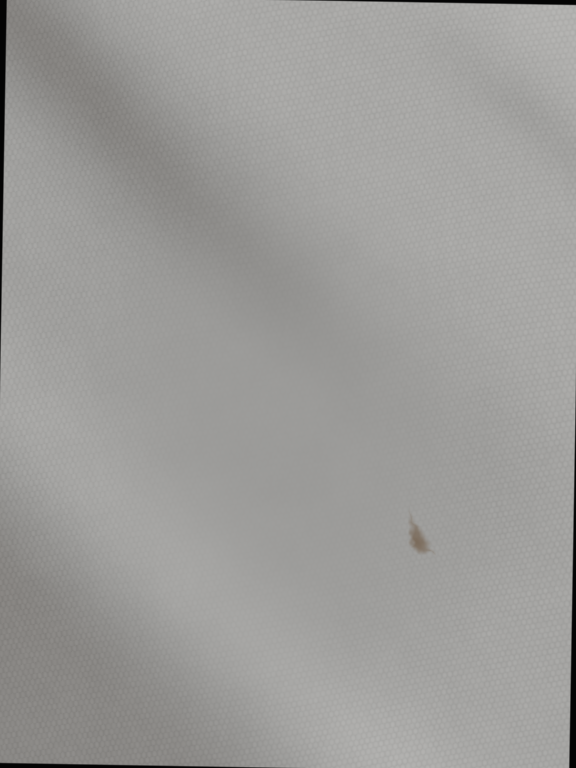
Give the GLSL for this texture, as a Shadertoy shader.

```glsl
// Pale grey woven satin with soft diagonal folds, a small brown stain and thin black borders.
#define THREADS 138.0
#define WEAVE_CONTRAST 0.030
#define GRAIN 0.010
#define TILT 0.0175
#define CLOTH vec3(0.622, 0.620, 0.612)
#define SHADE_TINT vec3(0.95, 1.03, 1.07)
#define STAIN_COLOR vec3(0.44, 0.36, 0.28)
#define BORDER_COLOR vec3(0.015)
#define STAIN_POS vec2(0.535, 0.307)

float hash(vec2 p) {
    return fract(sin(dot(p, vec2(127.1, 311.7))) * 43758.5453);
}

float noise(vec2 p) {
    vec2 i = floor(p), f = fract(p);
    f = f * f * (3.0 - 2.0 * f);
    return mix(mix(hash(i), hash(i + vec2(1, 0)), f.x),
               mix(hash(i + vec2(0, 1)), hash(i + vec2(1, 1)), f.x), f.y);
}

float bell(float x, float center, float width) {
    float d = (x - center) / width;
    return exp(-d * d);
}

// Brightness offset in x, warm shadow amount in y
vec2 folds(vec2 p) {
    float wobble = 0.035 * (noise(p * 4.0) - 0.5);
    float across = dot(p, vec2(0.69, 0.72)) + wobble;
    float along = dot(p, vec2(0.72, -0.69));
    float valley = bell(across, 0.71, 0.075) * (1.0 - smoothstep(-0.58, 0.12, along));
    float corner = 1.0 - smoothstep(0.15, 0.32, across);
    corner *= 0.75 + 0.25 * smoothstep(0.0, 0.35, p.y);
    float crease = bell(across, 1.08, 0.035) * smoothstep(-0.35, -0.10, along);

    float light = -0.012;
    light += 0.050 * smoothstep(0.70, 0.92, across);
    light += 0.030 * smoothstep(1.08, 1.20, across);
    light += 0.040 * bell(across, 0.35, 0.075);
    light += 0.035 * smoothstep(0.10, 0.42, along) * (1.0 - smoothstep(0.70, 0.92, across));
    light += 0.020 * bell(across, 0.53, 0.10) * (1.0 - smoothstep(0.0, 0.25, p.x));
    light -= 0.095 * valley + 0.100 * corner + 0.035 * crease;
    return vec2(light, 0.8 * valley + corner);
}

// Staggered rows of short stitches, centred on zero
float weave(vec2 p) {
    vec2 bend = vec2(noise(p * 3.0), noise(p * 3.0 + 17.0)) - 0.5;
    vec2 q = p + 0.025 * bend;
    q = vec2(q.x + 0.10 * q.y, q.y - 0.16 * q.x) * THREADS;
    q.x += 0.5 * mod(floor(q.y), 2.0);
    vec2 cell = floor(q), f = fract(q) - 0.5;
    float stitch = 1.0 - smoothstep(0.12, 0.58, length(f * vec2(1.05, 0.85)));
    float thread = 0.5 + 0.5 * cos(6.2832 * f.x);
    float streaks = 1.0 - smoothstep(0.05, 0.40, p.x);
    float strength = 0.7 + 0.6 * hash(cell);
    return (mix(stitch, thread, 0.4 * streaks) - 0.45) * strength;
}

// Soft three-sided spot with a ragged rim
float stain(vec2 p) {
    vec2 d = p - STAIN_POS;
    d += 0.006 * (vec2(noise(p * 150.0), noise(p * 150.0 + 9.0)) - 0.5);
    float left = -d.x;
    float slope = dot(d, vec2(0.87, 0.50)) - 0.012;
    float foot = -0.024 - d.y - 0.2 * d.x + 0.25 * abs(d.x - 0.012);
    float edge = max(max(left, slope), foot);
    float density = 0.55 + 0.45 * bell(length(d - vec2(0.006, -0.012)), 0.0, 0.014);
    return density * (1.0 - smoothstep(-0.005, 0.004, edge));
}

void mainImage(out vec4 fragColor, in vec2 fragCoord) {
    vec2 p = fragCoord / iResolution.y;
    float pixel = 1.0 / iResolution.y;
    float aspect = iResolution.x / iResolution.y;

    // Broad folds and their warm shadows
    vec2 fold = folds(p);
    vec3 color = CLOTH + fold.x * mix(vec3(1.0), SHADE_TINT, clamp(fold.y, 0.0, 1.0));

    // Threads, out of focus around the middle
    vec2 lens = (p - vec2(0.36, 0.42)) / vec2(0.30, 0.42);
    float focus = mix(0.10, 1.0, smoothstep(0.25, 1.15, length(lens)));
    color += WEAVE_CONTRAST * focus * weave(p);
    color += GRAIN * (noise(p * 190.0) - 0.5) * (0.4 + focus);
    color += 0.008 * (noise(p * 22.0) - 0.5);

    // Stain
    color = mix(color, STAIN_COLOR, 0.75 * stain(p));

    // Slightly turned sheet over a black ground
    vec2 c = p - 0.5 * vec2(aspect, 1.0);
    vec2 sheet = abs(vec2(c.x - TILT * c.y, c.y + TILT * c.x)) - 0.5 * vec2(aspect, 1.0);
    float outside = smoothstep(-pixel, pixel, max(sheet.x, sheet.y));
    color = mix(color, BORDER_COLOR, outside);

    fragColor = vec4(color, 1.0);
}
```
